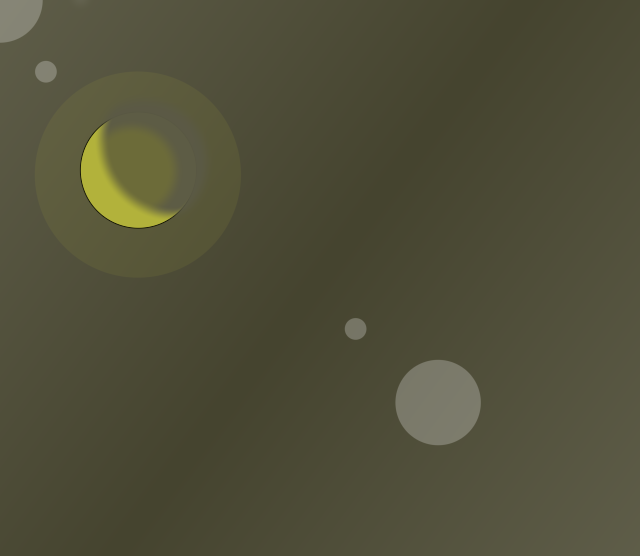
This background is drawn by a WebGL 1 fragment shader. Its source:

```glsl
precision highp float;
uniform vec2 u_resolution;

const vec3 DARK_OLIVE = vec3(0.27, 0.265, 0.183);
const vec3 PALE_OLIVE = vec3(0.37, 0.365, 0.285);
const vec3 MOON_YELLOW = vec3(0.70, 0.70, 0.23);
const vec3 SHADE_GRAY = vec3(0.355, 0.35, 0.27);
const vec3 SHADE_OLIVE = vec3(0.415, 0.41, 0.225);
const float BUBBLE_ALPHA = 0.25;
const float BLUR = 0.014;

// Coverage of a disc whose edge fades over +-softness
float disc(vec2 p, vec2 center, float radius, float softness) {
  return 1.0 - smoothstep(-softness, softness, length(p - center) - radius);
}

// Coverage of a thin circle outline
float ring(vec2 p, vec2 center, float radius, float halfWidth, float softness) {
  float d = abs(length(p - center) - radius) - halfWidth;
  return 1.0 - smoothstep(-softness, softness, d);
}

// Dark diagonal band that lightens toward two corners
vec3 diagonalGradient(vec2 p, vec2 middle) {
  vec2 direction = vec2(0.803, -0.596);
  float reach = dot(middle, abs(direction));
  float t = abs(dot(p - middle, direction)) / reach;
  return mix(DARK_OLIVE, PALE_OLIVE, clamp(t, 0.0, 1.0));
}

// Yellow disc with a dark rim and a blurred shadow biting into it
vec3 drawMoon(vec3 color, vec2 p, vec2 center, float radius, float pixel) {
  color = mix(color, MOON_YELLOW, disc(p, center, radius, pixel));
  color = mix(color, vec3(0.04, 0.04, 0.0), ring(p, center, radius, 0.0007, pixel));

  float bite = disc(p, center + vec2(0.066, 0.052), 0.132, BLUR);
  float extent = disc(p, center + vec2(0.009, 0.012), 0.114, BLUR);
  float core = disc(p, center + vec2(-0.012, -0.002), 0.079, BLUR);
  vec3 shade = mix(SHADE_GRAY, SHADE_OLIVE, core);
  return mix(color, shade, bite * extent * 0.97);
}

// Two translucent pairs, each a large and a small bubble
float bubbles(vec2 p, float pixel) {
  float cover = 0.0;
  for (int i = 0; i < 2; i++) {
    float t = float(i);
    vec2 large = mix(vec2(0.0, 1.0), vec2(0.788, 0.276), t);
    vec2 small = mix(vec2(0.0826, 0.871), vec2(0.6396, 0.4084), t);
    cover = max(cover, disc(p, large, 0.0768, pixel));
    cover = max(cover, disc(p, small, 0.0195, pixel));
  }
  return cover;
}

void main() {
  // Canvas height is one unit
  vec2 p = gl_FragCoord.xy / u_resolution.y;
  float pixel = 0.7 / u_resolution.y;

  vec3 color = diagonalGradient(p, 0.5 * u_resolution / u_resolution.y);

  // Halo and moon
  color = mix(color, MOON_YELLOW, 0.1 * disc(p, vec2(0.248, 0.686), 0.1854, pixel));
  color = drawMoon(color, p, vec2(0.249, 0.694), 0.1045, pixel);

  // Bubbles and a faint smudge at the top edge
  color = mix(color, vec3(1.0), BUBBLE_ALPHA * bubbles(p, pixel));
  color = mix(color, vec3(1.0), 0.06 * disc(p, vec2(0.145, 1.005), 0.012, BLUR));

  gl_FragColor = vec4(color, 1.0);
}
```
